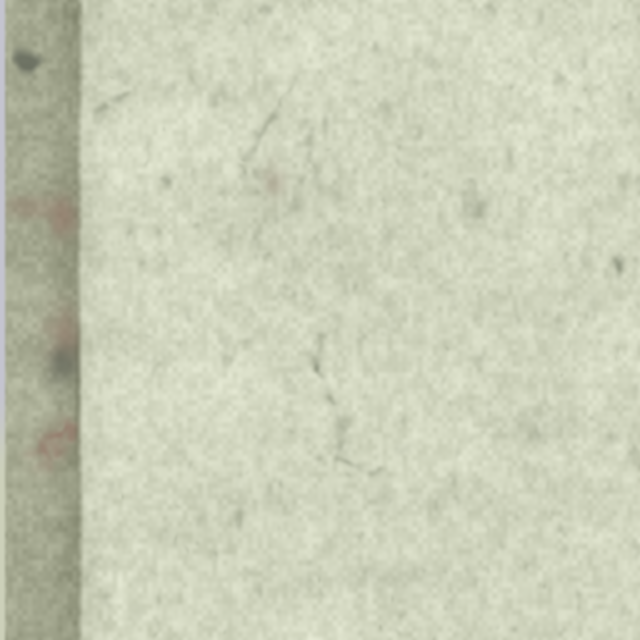
A WebGL 2 fragment shader for this texture:

```glsl
#version 300 es
precision highp float;

uniform vec2 u_resolution;
out vec4 fragColor;

const vec3 PAPER = vec3(0.829, 0.846, 0.757);
const vec3 SPINE = vec3(0.635, 0.65, 0.555);
const vec3 MARGIN = vec3(0.77, 0.77, 0.81);
const vec3 RUST = vec3(0.58, 0.48, 0.42);
const vec3 SOOT = vec3(0.38, 0.40, 0.35);

float hash(vec2 p) {
    vec3 q = fract(p.xyx * vec3(0.1031, 0.1030, 0.0973));
    q += dot(q, q.yzx + 33.33);
    return fract((q.x + q.y) * q.z);
}

float noise(vec2 p) {
    vec2 i = floor(p);
    vec2 f = fract(p);
    f = f * f * (3.0 - 2.0 * f);
    float low = mix(hash(i), hash(i + vec2(1.0, 0.0)), f.x);
    float high = mix(hash(i + vec2(0.0, 1.0)), hash(i + vec2(1.0)), f.x);
    return mix(low, high, f.y);
}

// Zero-centred sum of octaves with a slow falloff
float fbm(vec2 p) {
    float sum = 0.0;
    float gain = 0.5;
    for (int i = 0; i < 4; i++) {
        sum += gain * (noise(p) - 0.5);
        p = p * 2.03 + 17.3;
        gain *= 0.75;
    }
    return sum;
}

// Soft elliptical stain, 1 at the centre
float blot(vec2 p, vec2 centre, vec2 radius) {
    vec2 d = (p - centre) / radius;
    return exp(-dot(d, d));
}

// Soft stroke between two points, broken into uneven pieces
float fibre(vec2 p, vec2 a, vec2 b, float width) {
    vec2 ab = b - a;
    float t = clamp(dot(p - a, ab) / dot(ab, ab), 0.0, 1.0);
    float d = length(p - a - ab * t) / width;
    return exp(-d * d) * (0.25 + 1.1 * noise(p * 75.0));
}

// Sparse random flecks, one candidate per grid cell
float flecks(vec2 p, float cells, float density) {
    vec2 g = p * cells;
    vec2 base = floor(g);
    float sum = 0.0;
    for (int y = -1; y <= 1; y++) {
        for (int x = -1; x <= 1; x++) {
            vec2 id = base + vec2(x, y);
            vec2 centre = id + vec2(hash(id + 3.1), hash(id + 41.7));
            vec2 size = mix(vec2(0.16), vec2(0.24, 0.42), hash(id + 75.3));
            float present = step(hash(id + 9.7), density);
            sum += present * (0.3 + 0.7 * hash(id + 23.9)) * blot(g, centre, size);
        }
    }
    return min(sum, 1.0);
}

void main() {
    vec2 p = gl_FragCoord.xy / u_resolution;
    vec2 wobble = vec2(noise(p * 45.0), noise(p * 45.0 + 70.0)) - 0.5;
    vec2 warped = p + 0.014 * wobble;

    // Mottled paper with cloudy, sideways drifts
    float cloud = fbm(p * vec2(6.0, 8.0) + 4.0);
    float drift = noise(p * vec2(4.0, 13.0) + 31.0) - 0.5;
    float grain = noise(p * vec2(64.0, 50.0)) - 0.5;
    float fine = noise(p * vec2(128.0, 116.0) + 11.0) - 0.5;
    float tone = 0.054 * cloud + 0.026 * drift + 0.050 * grain + 0.066 * fine;
    vec3 paper = PAPER + tone * vec3(1.0, 0.98, 1.05);
    paper -= 0.035 * (1.0 - smoothstep(0.125, 0.20, p.x));

    // Flecks and smudges
    float dirt = 0.08 * flecks(warped, 26.0, 0.2) + 0.06 * flecks(warped + 5.0, 38.0, 0.2);
    dirt += 0.12 * blot(warped, vec2(0.745, 0.677), vec2(0.021));
    dirt += 0.06 * blot(warped, vec2(0.84, 0.335), vec2(0.06, 0.025));
    dirt += 0.05 * blot(warped, vec2(0.62, 0.095), vec2(0.13, 0.025));
    dirt += 0.04 * blot(warped, vec2(0.44, 0.70), vec2(0.07, 0.09));
    dirt += 0.03 * blot(warped, vec2(0.55, 0.215), vec2(0.30, 0.025));
    dirt += 0.25 * blot(warped, vec2(0.966, 0.581), vec2(0.008, 0.013));
    dirt += 0.16 * blot(warped, vec2(0.263, 0.715), vec2(0.008));
    dirt += 0.13 * blot(warped, vec2(0.413, 0.983), vec2(0.009));

    // Faint fibres and a wandering crease
    dirt += 0.11 * fibre(warped, vec2(0.150, 0.820), vec2(0.195, 0.855), 0.007);
    dirt += 0.09 * fibre(warped, vec2(0.385, 0.755), vec2(0.425, 0.815), 0.006);
    dirt += 0.05 * fibre(warped, vec2(0.425, 0.815), vec2(0.465, 0.885), 0.006);
    dirt += 0.07 * fibre(warped, vec2(0.485, 0.790), vec2(0.492, 0.725), 0.007);
    dirt += 0.09 * fibre(warped, vec2(0.500, 0.470), vec2(0.495, 0.430), 0.010);
    dirt += 0.08 * fibre(warped, vec2(0.495, 0.430), vec2(0.535, 0.340), 0.007);
    dirt += 0.13 * fibre(warped, vec2(0.535, 0.335), vec2(0.530, 0.290), 0.011);
    dirt += 0.11 * fibre(warped, vec2(0.530, 0.290), vec2(0.585, 0.260), 0.007);
    paper -= dirt * vec3(1.0, 0.97, 0.96);
    paper = mix(paper, RUST, 0.28 * blot(warped, vec2(0.427, 0.717), vec2(0.014, 0.024)));

    // Shaded spine with rust and soot
    vec3 spine = SPINE + 1.1 * tone - 0.055 * smoothstep(0.06, 0.125, p.x);
    spine += 0.03 * blot(p, vec2(0.03, 0.50), vec2(0.05, 0.25));
    float rust = 0.65 * blot(warped, vec2(0.100, 0.660), vec2(0.022, 0.032));
    rust += 0.40 * blot(warped, vec2(0.045, 0.675), vec2(0.045, 0.015));
    rust += 0.60 * blot(warped, vec2(0.100, 0.475), vec2(0.026, 0.045));
    rust += 0.85 * fibre(warped, vec2(0.070, 0.290), vec2(0.105, 0.325), 0.022);
    spine = mix(spine, RUST, min(rust, 0.85));
    float hole = 1.0 - smoothstep(0.010, 0.028, length(warped - vec2(0.043, 0.903)));
    spine = mix(spine, SOOT, 0.80 * hole);
    spine = mix(spine, SOOT, 0.68 * blot(warped, vec2(0.102, 0.430), vec2(0.024, 0.030)));

    // Join the paper, spine and outer margin
    float fold = 0.125 + 0.005 * (noise(vec2(3.0, p.y * 9.0)) - 0.5);
    vec3 colour = mix(spine, paper, smoothstep(fold - 0.007, fold + 0.007, p.x));
    float crease = blot(p, vec2(fold - 0.002, 0.39), vec2(0.005, 0.10));
    colour -= 0.09 * crease + 0.02 * exp(-pow((p.x - fold) / 0.006, 2.0));
    vec3 margin = mix(PAPER - 0.03, MARGIN, smoothstep(0.25, 0.40, p.y));
    colour = mix(margin, colour, smoothstep(0.004, 0.012, p.x));

    fragColor = vec4(clamp(colour, 0.0, 1.0), 1.0);
}
```
